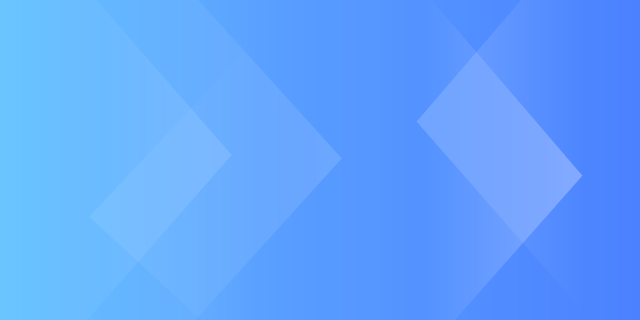
Give the GLSL for this background, as a Shadertoy shader.

```glsl
// Blue horizontal gradient crossed by translucent, fading chevron wedges.

#define SKY_LEFT  vec3(0.415, 0.775, 1.0)
#define SKY_MID   vec3(0.345, 0.615, 1.0)
#define SKY_RIGHT vec3(0.295, 0.505, 1.0)
#define MID_STOP  0.45
#define SHEEN     vec3(1.0)
#define POINT_RIGHT  1.0
#define POINT_LEFT  -1.0

// Opacity of a wedge: strongest at its tip, fading to nothing over 'reach'.
// 'slopes' holds the horizontal run per unit height above and below the tip.
float wedge(vec2 p, vec2 tip, float facing, vec2 slopes, float reach, float opacity) {
    float depth = (tip.x - p.x) * facing;
    float slope = p.y > tip.y ? slopes.x : slopes.y;
    float edge = (depth - slope * abs(p.y - tip.y)) / sqrt(1.0 + slope * slope);
    float coverage = clamp(edge * iResolution.y + 0.5, 0.0, 1.0);
    float fade = clamp(1.0 - depth / reach, 0.0, 1.0);
    return opacity * coverage * fade;
}

void mainImage(out vec4 fragColor, in vec2 fragCoord) {
    vec2 uv = fragCoord / iResolution.xy;
    vec2 p = uv * vec2(2.0, 1.0);

    // Background gradient
    vec3 color = mix(SKY_LEFT, SKY_MID, clamp(uv.x / MID_STOP, 0.0, 1.0));
    color = mix(color, SKY_RIGHT, clamp((uv.x - MID_STOP) / (1.0 - MID_STOP), 0.0, 1.0));

    // Left group
    color = mix(color, SHEEN, wedge(p, vec2(0.724, 0.516), POINT_RIGHT, vec2(0.875), 0.65, 0.12));
    color = mix(color, SHEEN, wedge(p, vec2(1.068, 0.505), POINT_RIGHT, vec2(0.906), 0.75, 0.13));
    color = mix(color, SHEEN, wedge(p, vec2(0.279, 0.323), POINT_LEFT, vec2(0.94, 1.08), 0.52, 0.09));

    // Right group
    color = mix(color, SHEEN, wedge(p, vec2(1.302, 0.620), POINT_LEFT, vec2(0.86, 0.876), 0.52, 0.18));
    color = mix(color, SHEEN, wedge(p, vec2(1.820, 0.451), POINT_RIGHT, vec2(0.858, 0.884), 0.50, 0.30));

    fragColor = vec4(color, 1.0);
}
```
